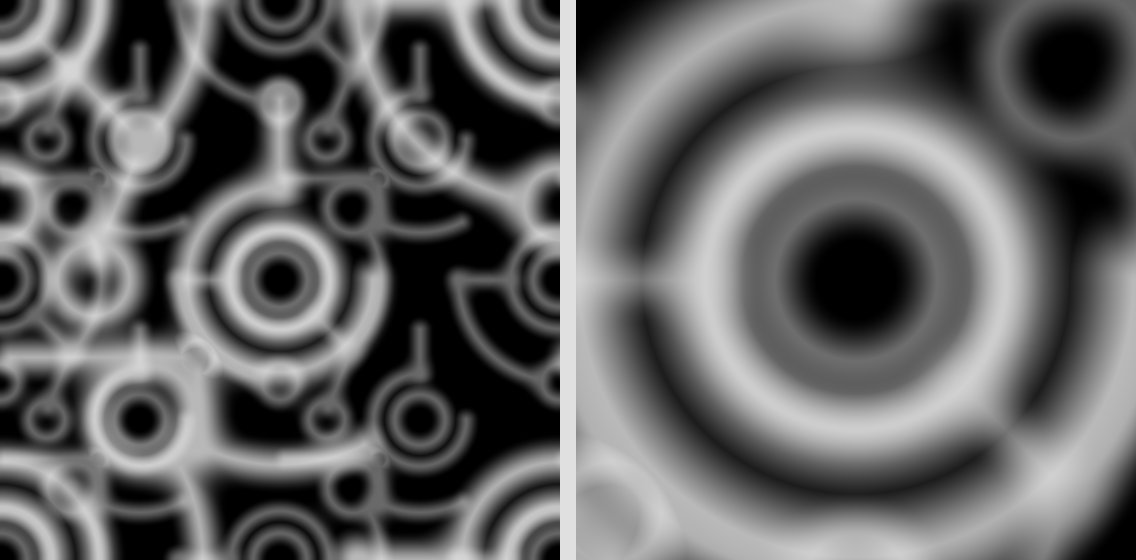
Left, the full canvas; right, a detail of the centre.
This pattern is drawn by a three.js fragment shader. Its source:

```glsl
// Soft glowing circuit of rings, arcs and spokes, overlaid at two scales, tiling.
#define COARSE_REPEATS 1.0
#define FINE_REPEATS 2.0
#define COARSE_LEVEL 0.72
#define FINE_LEVEL 0.41
#define GLOW_REACH 0.052
#define GLOW_CORE 0.007
#define JOINT_BLEND 0.05

varying vec2 vUv;

// Shortest offset on the repeating unit cell
vec2 wrapCell(vec2 offset) {
  return fract(offset + 0.5) - 0.5;
}

float ring(vec2 p, vec2 center, float radius) {
  return abs(length(wrapCell(p - center)) - radius);
}

float segment(vec2 p, vec2 a, vec2 b) {
  vec2 along = b - a;
  vec2 q = wrapCell(p - 0.5 * (a + b));
  float t = clamp(dot(q, along) / dot(along, along), -0.5, 0.5);
  return length(q - along * t);
}

// Arc between two angles in degrees, clockwise from the right
float arc(vec2 p, vec2 center, float radius, float fromDeg, float toDeg) {
  float middle = radians(0.5 * (fromDeg + toDeg));
  float spread = radians(0.5 * (toDeg - fromDeg));
  float c = cos(middle);
  float s = sin(middle);
  vec2 q = wrapCell(p - center);
  q = vec2(c * q.x + s * q.y, abs(c * q.y - s * q.x));
  if (atan(q.y, q.x) < spread) return abs(length(q) - radius);
  return length(q - radius * vec2(cos(spread), sin(spread)));
}

// Smooth union, slightly swelling the joints
float join(float a, float b) {
  float h = max(JOINT_BLEND - abs(a - b), 0.0) / JOINT_BLEND;
  return min(a, b) - 0.25 * h * h * JOINT_BLEND;
}

// Distance to the line work of one cell
float circuit(vec2 p) {
  vec2 corner = vec2(0.0);
  vec2 hub = vec2(0.5);
  vec2 node = vec2(0.354, 0.638);
  vec2 elbow = vec2(0.255);

  // Corner wheel with its outer track and spokes
  float d = min(ring(p, corner, 0.096), ring(p, corner, 0.175));
  d = join(d, arc(p, corner, 0.362, 104.0, 180.0));
  d = join(d, arc(p, corner, 0.362, -27.0, 45.0));
  d = join(d, segment(p, vec2(-0.178, 0.0), vec2(-0.362, 0.0)));
  d = join(d, segment(p, vec2(0.126), elbow));
  d = join(d, segment(p, elbow, vec2(0.172, 0.455)));
  d = join(d, ring(p, vec2(0.167, 0.5), 0.064));
  d = join(d, ring(p, vec2(0.0, 0.365), 0.064));

  // Hub with open collar, stem and lower track
  d = min(d, ring(p, hub, 0.09));
  d = min(d, arc(p, hub, 0.165, 0.0, 270.0));
  d = join(d, segment(p, vec2(0.5, 0.178), vec2(0.5, 0.335)));
  d = join(d, arc(p, hub, 0.33, 63.0, 117.0));

  // Small node with its feeds and neighbouring loop
  d = join(d, ring(p, vec2(0.26, 0.742), 0.09));
  d = join(d, segment(p, vec2(0.02, 0.638), node - vec2(0.03, 0.0)));
  d = join(d, segment(p, node + vec2(0.0, 0.03), vec2(0.354, 0.8)));
  return min(d, ring(p, node, 0.03));
}

float glow(vec2 p) {
  return 1.0 - smoothstep(-GLOW_CORE, GLOW_REACH, circuit(p));
}

void main() {
  vec2 p = vec2(vUv.x, 1.0 - vUv.y);
  float coarse = COARSE_LEVEL * glow(p * COARSE_REPEATS);
  float fine = FINE_LEVEL * glow(p * FINE_REPEATS);
  // Screen blend keeps overlaps bright without clipping
  float light = 1.0 - (1.0 - coarse) * (1.0 - fine);
  gl_FragColor = vec4(vec3(light), 1.0);
}
```
